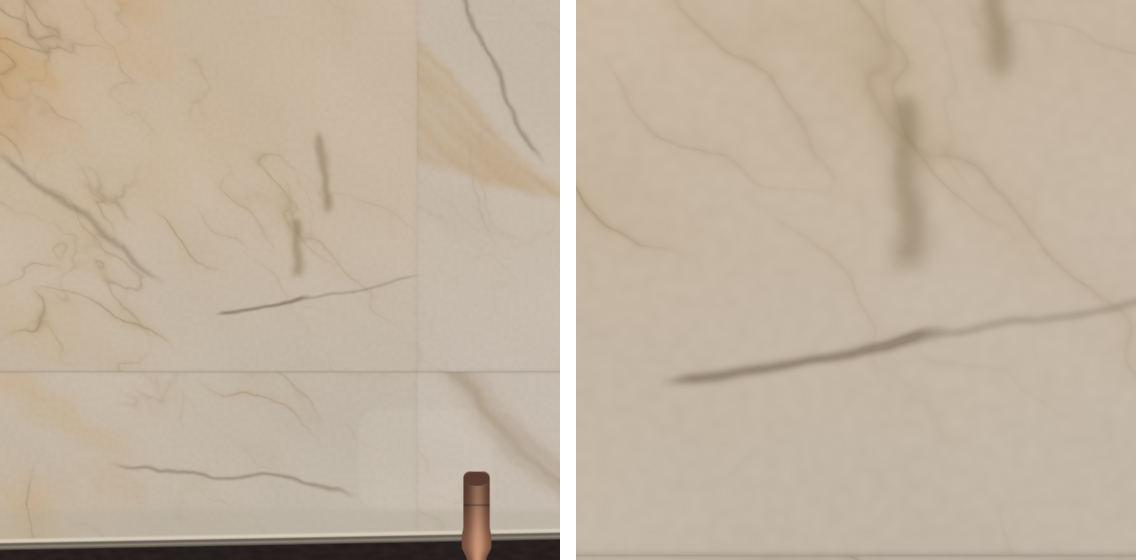
Left: the whole. Right: its middle third, enlarged.
Give the GLSL for this texture, as a WebGL 1 fragment shader.

```glsl
precision highp float;
// Cream marble wall tiles with ochre veins, above a glass edge and a copper post.
uniform vec2 u_resolution;

vec2 gradientAt(vec2 cell) {
  float angle = 6.2832 * fract(sin(dot(cell, vec2(127.1, 311.7))) * 43758.55);
  return vec2(cos(angle), sin(angle));
}

float noise(vec2 p) {
  vec2 i = floor(p), f = fract(p);
  vec2 u = f * f * f * (f * (f * 6.0 - 15.0) + 10.0);
  vec2 e = vec2(1.0, 0.0);
  float low = mix(dot(gradientAt(i), f), dot(gradientAt(i + e.xy), f - e.xy), u.x);
  float high = mix(dot(gradientAt(i + e.yx), f - e.yx), dot(gradientAt(i + 1.0), f - 1.0), u.x);
  return mix(low, high, u.y);
}

float fbm(vec2 p) {
  float sum = 0.0, gain = 1.0;
  for (int i = 0; i < 4; i++) {
    sum += gain * noise(p);
    p = p * 2.03 + 17.3;
    gain *= 0.45;
  }
  return sum;
}

// Soft stroke from a to b, fading towards both ends
float streak(vec2 p, vec2 a, vec2 b, float width) {
  vec2 ab = b - a;
  float t = clamp(dot(p - a, ab) / dot(ab, ab), 0.0, 1.0);
  float d = length(p - a - ab * t) / width;
  return exp(-d * d) * smoothstep(0.0, 0.15, t) * smoothstep(0.0, 0.15, 1.0 - t);
}

float boxDistance(vec2 p, vec2 halfSize, float radius) {
  vec2 d = abs(p) - halfSize + radius;
  return length(max(d, 0.0)) + min(max(d.x, d.y), 0.0) - radius;
}

vec3 marble(vec2 p) {
  vec2 tile = step(vec2(0.745, 0.336), p);
  vec2 warp = 0.022 * vec2(fbm(p * 7.0), fbm(p * 7.0 + 31.0));
  vec2 w = p + warp;
  // x runs along the veins, down to the right
  vec2 q = vec2(dot(w, vec2(0.75, -0.66)), dot(w, vec2(0.66, 0.75))) + tile * vec2(3.7, 5.3);
  float left = 1.0 - smoothstep(0.15, 0.75, p.x);

  // Broad tints: warm at the upper left, cool and pale lower down
  vec3 color = mix(vec3(0.765, 0.725, 0.668), vec3(0.785, 0.715, 0.63), smoothstep(0.2, 0.85, p.y));
  color = mix(color, vec3(0.775, 0.735, 0.69), 0.6 * tile.x);
  color += 0.022 * fbm(q * vec2(2.0, 4.0) + 3.0);
  float corner = exp(-9.0 * dot(w - vec2(0.0, 0.94), w - vec2(0.0, 0.94)))
    + 0.65 * exp(-18.0 * dot(w - vec2(0.05, 0.18), w - vec2(0.05, 0.18)));
  float cloud = smoothstep(-0.3, 0.5, fbm(q * vec2(4.0, 7.0) + 9.0));
  color = mix(color, vec3(0.78, 0.64, 0.46), corner * (0.2 + 0.6 * cloud));

  // Broken veins with an ochre halo, finer with each layer
  for (int i = 0; i < 3; i++) {
    float k = float(i);
    float scale = 2.3 + 1.3 * k;
    float d = abs(fbm(q * scale * vec2(0.8, 1.5) + k * 11.7)) / scale;
    float broken = smoothstep(-0.05, 0.4, noise(q * 4.5 + k * 7.1 + 2.0));
    float strength = broken * (0.25 + 0.75 * left) * (1.0 - 0.2 * k);
    color = mix(color, vec3(0.73, 0.62, 0.47), 0.38 * strength * exp(-d * 38.0));
    color = mix(color, vec3(0.54, 0.47, 0.37), 0.5 * strength * exp(-d * 230.0));
  }

  // Ochre wedge on the right tile and the slanting band beneath it
  float wedge = smoothstep(0.0, 0.025, w.y - 0.70 + 0.3 * (w.x - 0.755))
    * smoothstep(0.0, 0.035, 0.93 - 1.05 * (w.x - 0.755) - w.y) * tile.x;
  float grain = 0.75 + 0.5 * noise(q * vec2(6.0, 60.0));
  color = mix(color, vec3(0.735, 0.62, 0.47), 0.6 * wedge * grain);
  float band = streak(w, vec2(0.76, 0.38), vec2(1.06, 0.08), 0.026) * (1.0 - tile.y);
  color = mix(color, vec3(0.62, 0.545, 0.44), 0.6 * band * grain);

  // Long single cracks and smudges
  vec2 s = p + warp * 0.5;
  float crack = streak(s, vec2(0.38, 0.435), vec2(0.56, 0.475), 0.003)
    + 0.45 * streak(s, vec2(0.5, 0.46), vec2(0.76, 0.51), 0.003)
    + 0.7 * streak(w, vec2(0.18, 0.18), vec2(0.66, 0.12), 0.004)
    + 0.7 * streak(w, vec2(0.80, 1.05), vec2(0.98, 0.70), 0.005)
    + 0.6 * streak(w, vec2(-0.02, 0.74), vec2(0.30, 0.49), 0.006);
  color = mix(color, vec3(0.49, 0.43, 0.36), 0.65 * min(crack, 1.0));
  float smudge = streak(w, vec2(0.57, 0.77), vec2(0.59, 0.61), 0.009)
    + streak(w, vec2(0.52, 0.61), vec2(0.53, 0.50), 0.011);
  color = mix(color, vec3(0.54, 0.47, 0.36), 0.5 * smudge);

  // Faint joints between the tiles
  vec2 joint = abs(p - vec2(0.745, 0.336));
  color *= 1.0 - 0.13 * exp(-joint.y * 550.0) - 0.035 * exp(-joint.x * 300.0);
  return color + 0.012 * noise(p * 110.0);
}

void main() {
  vec2 p = gl_FragCoord.xy / u_resolution;
  float soft = max(0.002, 1.0 / u_resolution.y);
  vec3 color = marble(p);

  // Pale reflection and the tinted foot of the glass
  float reflection = boxDistance(p - vec2(0.76, 0.18), vec2(0.12, 0.09), 0.04);
  color += 0.014 * (1.0 - smoothstep(-0.005, 0.005, reflection));
  color = mix(color, vec3(0.70, 0.67, 0.61), 0.35 * (1.0 - smoothstep(0.08, 0.1, p.y)));

  // Bright glass rim, its grey underside and the dark gap
  float rim = p.y - 0.034 - 0.019 * p.x;
  color = mix(color, vec3(0.40, 0.37, 0.33), 1.0 - smoothstep(-0.004 - soft, -0.004 + soft, rim));
  color = mix(color, vec3(0.84, 0.80, 0.73), exp(-rim * rim * 90000.0));
  color = mix(color, vec3(0.54, 0.50, 0.45), exp(-pow((rim + 0.011) * 400.0, 2.0)));
  vec3 gap = vec3(0.15, 0.125, 0.12) + 0.03 * noise(p * vec2(40.0, 90.0));
  color = mix(color, gap, 1.0 - smoothstep(-0.016 - soft, -0.016 + soft, rim));

  // Copper post with a dark cap and a ring
  vec2 c = p - vec2(0.851, 0.0);
  float halfWidth = 0.0235 + 0.003 * (1.0 - smoothstep(0.04, 0.06, p.y)) - 0.009 * (1.0 - smoothstep(0.0, 0.025, p.y));
  float post = boxDistance(c - vec2(0.0, 0.05), vec2(halfWidth, 0.108), 0.012);
  float x = c.x / halfWidth;
  vec3 copper = mix(vec3(0.42, 0.28, 0.22), vec3(0.73, 0.54, 0.43), exp(-3.0 * (x - 0.1) * (x - 0.1)));
  copper *= mix(1.08, 0.78, smoothstep(0.02, 0.13, p.y));
  copper *= 1.0 - 0.25 * exp(-pow((p.y - 0.098) * 500.0, 2.0));
  float cap = length((c - vec2(0.0, 0.145)) / vec2(0.024, 0.013));
  copper = mix(copper, vec3(0.35, 0.23, 0.19), 1.0 - smoothstep(0.85, 1.1, cap));
  color = mix(color, copper, 1.0 - smoothstep(-soft, soft, post));

  gl_FragColor = vec4(color, 1.0);
}
```
